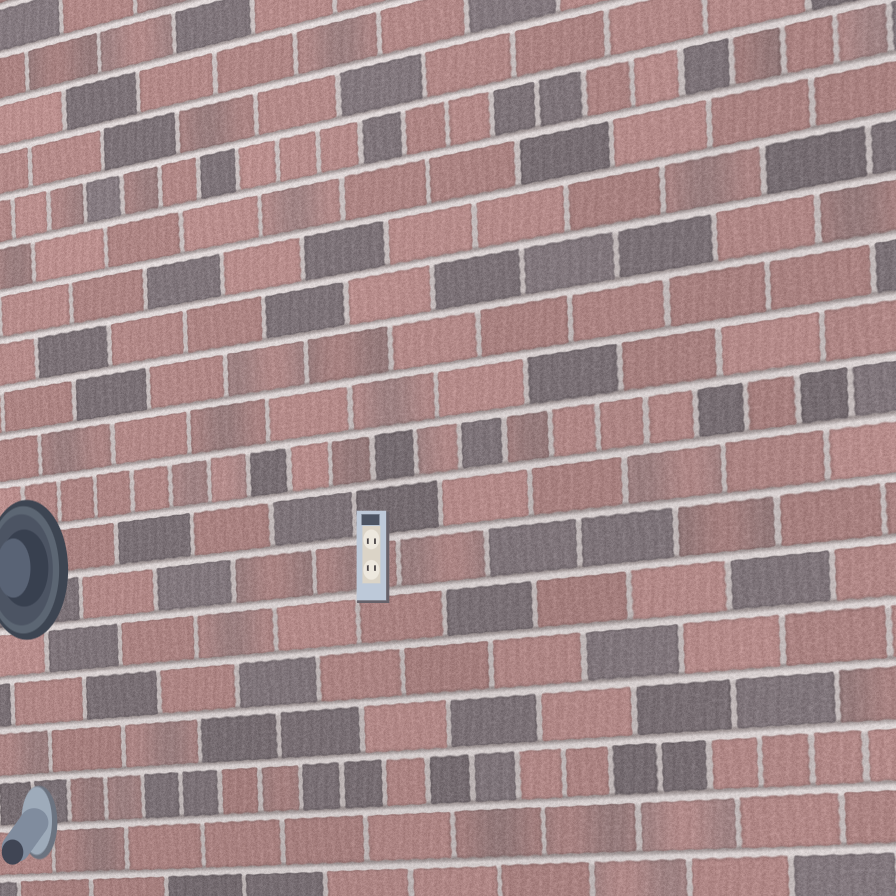
Give the GLSL for this texture, as a Shadertoy shader.

```glsl
// A brick wall seen at an angle: stretcher courses in half bond, every sixth one
// of half-length headers. Wall coordinates undo the perspective, hashes choose each
// brick's colour, sines and cells roughen it; a vent, a pipe and a socket sit on top.

float hash(vec2 p) {
    vec3 a = fract(vec3(p.xyx) * 0.1031);
    a += dot(a, a.yzx + 33.33);
    return fract((a.x + a.y) * a.z);
}

// Distance to the nearest scattered point
float cells(vec2 p) {
    float best = 1.0;
    for (int j = -1; j <= 1; j++)
        for (int i = -1; i <= 1; i++) {
            vec2 cell = floor(p) + vec2(i, j);
            vec2 point = cell + vec2(hash(cell), hash(cell + 71.3));
            best = min(best, length(point - p));
        }
    return best;
}

float box(vec2 p, vec2 halfSize) {
    vec2 d = abs(p) - halfSize;
    return length(max(d, 0.0)) + min(max(d.x, d.y), 0.0);
}

float ellipse(vec2 p, vec2 radius) {
    return (length(p / radius) - 1.0) * min(radius.x, radius.y);
}

float capsule(vec2 p, vec2 a, vec2 b, float radius) {
    float t = clamp(dot(p - a, b - a) / dot(b - a, b - a), 0.0, 1.0);
    return length(p - mix(a, b, t)) - radius;
}

void paint(inout vec3 color, vec3 ink, float d) {
    color = mix(color, ink, clamp(0.5 - d * iResolution.y, 0.0, 1.0));
}

vec3 wall(vec2 p) {
    // Perspective: courses fan out and bricks lengthen to the right
    float courseHeight = mix(0.0542, 0.0678, p.x);
    float course = (p.y - mix(0.2474, 0.0286, p.x)) / courseHeight;
    course += 0.07 * sin(course * 0.26) + 0.5;
    float along = p.x / (1.0 + 0.2524 * p.x) / 0.0779;
    float row = floor(course);
    bool header = mod(row, 6.0) < 0.5;

    // Brick cell, measured in course heights
    float size = header ? 0.5 : 1.0;
    float shift = header ? 0.24 : 0.5 * mod(row, 2.0);
    float column = (along - shift + 0.062 - 0.0235 * course) / size;
    vec2 id = vec2(floor(column), row) + 40.0;
    vec2 q = vec2((fract(column) - 0.5) * size * 1.6, fract(course) - 0.5);
    vec2 surface = vec2(along * 1.6, course);
    float grain = cells(surface * 17.0) - 0.45;
    float fine = hash(floor(surface * 55.0)) - 0.5;

    // Mortar: bed joints shaded under the brick above
    float below = q.y < 0.0 ? q.y + 0.5 : q.y - 0.5;
    float bed = smoothstep(0.36, 0.42, abs(q.y));
    float lit = mix(0.6, smoothstep(-0.08, 0.02, below), bed);
    vec3 mortar = mix(vec3(0.62, 0.58, 0.58), vec3(0.86, 0.83, 0.83), lit);
    mortar += 0.07 * grain + 0.04 * fine;

    // Brick: red or charcoal, with vertical drag marks and some brown smears
    float pick = hash(id * 1.37);
    float tint = hash(id + 19.7);
    float phase = tint * 40.0;
    float streak = sin(q.x * 31.0 + phase + sin(q.y * 4.0 + phase))
                 + 0.6 * sin(q.x * 67.0 - phase * 2.0 + 1.2 * sin(q.y * 6.0));
    float dark = pick < (header ? 0.36 : 0.27) ? 1.0 : 0.0;
    float smear = step(0.72, tint) * (0.45 + 0.3 * sin(q.x * 4.0 + phase));
    vec3 brick = mix(vec3(0.69, 0.53, 0.525), vec3(0.57, 0.48, 0.485), smear);
    brick = mix(brick, vec3(0.49, 0.45, 0.47), dark);
    brick *= 1.0 + 0.10 * (hash(id + 5.1) - 0.5);
    brick += 0.013 * streak + 0.07 * grain + 0.05 * fine;

    // Slightly ragged brick outline with a darker rim
    vec2 halfSize = vec2(size * 0.8 - 0.045, 0.42);
    float d = box(q, halfSize - 0.03) - 0.03;
    d += 0.008 * sin(surface.x * 23.0 + phase) + 0.008 * sin(surface.y * 29.0 + phase);
    brick *= 1.0 - 0.10 * smoothstep(-0.06, 0.0, d);
    float edge = max(0.02, 0.8 / (iResolution.y * courseHeight));
    vec3 color = mix(brick, mortar, smoothstep(-edge, edge, d));
    return color * (1.02 - 0.04 * p.y + 0.02 * sin(p.x * 5.0 + p.y * 3.0));
}

void mainImage(out vec4 fragColor, in vec2 fragCoord) {
    vec2 p = fragCoord / iResolution.xy;
    p.y = 1.0 - p.y; // courses are counted downward
    vec3 color = wall(p);

    // Round vent with raised rings and a knob
    vec2 v = p - vec2(0.030, 0.636);
    paint(color, vec3(0.24, 0.27, 0.32), ellipse(v, vec2(0.046, 0.078)));
    paint(color, vec3(0.36, 0.40, 0.45), ellipse(v + vec2(0.004, 0.0), vec2(0.040, 0.071)));
    paint(color, vec3(0.30, 0.33, 0.39), ellipse(v + vec2(0.006, 0.0), vec2(0.035, 0.062)));
    paint(color, vec3(0.22, 0.25, 0.31), ellipse(v + vec2(0.003, 0.002), vec2(0.027, 0.043)));
    paint(color, vec3(0.35, 0.39, 0.46), ellipse(v + vec2(0.015, 0.002), vec2(0.019, 0.033)));

    // Pipe stub on an oval flange
    paint(color, vec3(0.42, 0.45, 0.50), ellipse(p - vec2(0.044, 0.918), vec2(0.020, 0.041)));
    paint(color, vec3(0.62, 0.67, 0.73), ellipse(p - vec2(0.041, 0.916), vec2(0.017, 0.038)));
    paint(color, vec3(0.50, 0.55, 0.62), capsule(p, vec2(0.038, 0.918), vec2(0.018, 0.946), 0.016));
    paint(color, vec3(0.25, 0.27, 0.33), ellipse(p - vec2(0.014, 0.951), vec2(0.012, 0.014)));

    // Socket plate: shadow, plate, hinge, insert and two outlets
    vec2 s = p - vec2(0.4145, 0.620);
    paint(color, vec3(0.40, 0.38, 0.41), box(s - vec2(0.002, 0.002), vec2(0.018, 0.051)));
    paint(color, vec3(0.74, 0.79, 0.85), box(s, vec2(0.0165, 0.050)));
    paint(color, vec3(0.30, 0.33, 0.39), box(s + vec2(0.001, 0.040), vec2(0.010, 0.006)));
    paint(color, vec3(0.86, 0.83, 0.78), box(s + vec2(0.0, 0.001), vec2(0.010, 0.032)));
    vec2 o = vec2(abs(s.x), abs(s.y + 0.001) - 0.017);
    paint(color, vec3(0.93, 0.91, 0.87), ellipse(o, vec2(0.009, 0.011)));
    paint(color, vec3(0.28, 0.26, 0.27), box(o - vec2(0.004, -0.002), vec2(0.001, 0.003)));
    fragColor = vec4(clamp(color, 0.0, 1.0), 1.0);
}
```
